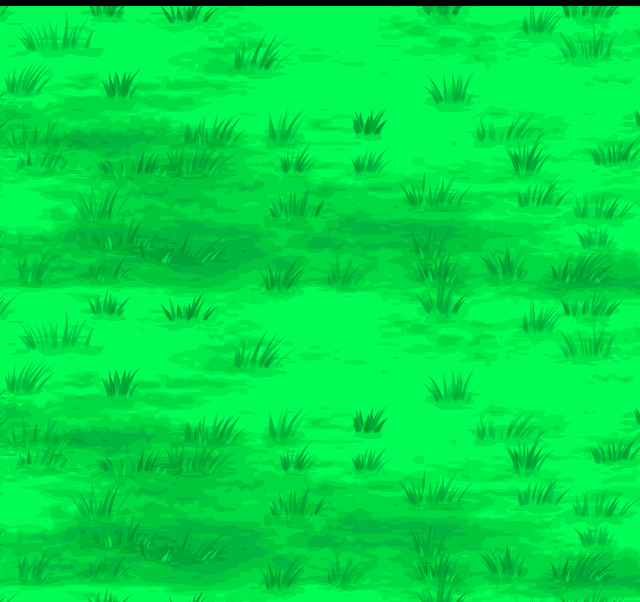
A WebGL 1 fragment shader for this texture:

```glsl
precision highp float;
// A painted meadow: flat green patches with ragged, level edges and tufts of grass.
// The ground is banded streaky noise over broad shade pools; each grid cell may
// grow a fan of curved blades. The strip repeats downwards under a black top edge.
uniform vec2 u_resolution;

#define TILE 0.466          // height of the repeating strip, in canvas widths
#define BORDER 0.0095       // black edge at the top
#define TUFT_COLS 8.0
#define TUFT_ROWS 8.0
#define TUFT_SHARE 0.70     // part of the cells that grow a tuft
#define BLADES 24
#define BLADE_WIDTH 0.0040
#define ROUGHNESS 1.0       // how far noise breaks up the patches
#define BRIGHT vec3(0.0, 0.99, 0.335)
#define DEEP vec3(0.0, 0.71, 0.25)
#define INK vec3(0.0, 0.56, 0.165)

float hash(vec2 p) {
  return fract(sin(dot(p, vec2(127.1, 311.7))) * 43758.5453);
}

// Value noise that repeats after the given number of rows.
float noise(vec2 p, float rows) {
  vec2 i = floor(p), f = fract(p);
  f = f * f * (3.0 - 2.0 * f);
  float y0 = mod(i.y, rows), y1 = mod(i.y + 1.0, rows);
  return mix(mix(hash(vec2(i.x, y0)), hash(vec2(i.x + 1.0, y0)), f.x),
             mix(hash(vec2(i.x, y1)), hash(vec2(i.x + 1.0, y1)), f.x), f.y);
}

// Noise with many columns across the canvas and rows down the strip.
float streaks(vec2 p, float columns, float rows) {
  return noise(p * vec2(columns, rows / TILE), rows);
}

// Soft elliptical pool of shade, wrapped to the strip.
float pool(vec2 p, vec2 centre, vec2 radius) {
  vec2 d = p - centre;
  d.y = mod(d.y + 0.5 * TILE, TILE) - 0.5 * TILE;
  d /= radius;
  return exp(-dot(d, d));
}

float band(float shade, float level) {
  return smoothstep(level - 0.015, level + 0.015, shade);
}

vec3 ground(vec2 p, float grain) {
  // Upright ragged fringe, in places, along the patch edges.
  float fringe = smoothstep(0.4, 0.7, streaks(p + 2.0 * TILE, 9.0, 13.0));
  p.y += 0.014 * fringe * (streaks(p, 130.0, 24.0) - 0.5);
  float shade = 0.07
              + 0.55 * pool(p, vec2(0.28, 0.30), vec2(0.17, 0.10))
              + 0.40 * pool(p, vec2(0.42, 0.40), vec2(0.28, 0.05))
              + 0.45 * pool(p, vec2(0.07, 0.39), vec2(0.17, 0.045))
              + 0.50 * pool(p, vec2(0.63, 0.33), vec2(0.17, 0.08))
              + 0.65 * pool(p, vec2(0.95, 0.43), vec2(0.18, 0.035))
              + 0.35 * pool(p, vec2(0.10, 0.20), vec2(0.22, 0.05));
  float rough = 0.42 * streaks(p, 6.0, 13.0) + 0.36 * streaks(p + 3.0 * TILE, 19.0, 41.0)
              + 0.22 * grain;
  shade += ROUGHNESS * (rough - 0.5);
  vec3 col = mix(BRIGHT, vec3(0.0, 0.925, 0.285), band(shade, 0.19));
  col = mix(col, vec3(0.0, 0.855, 0.26), band(shade, 0.31));
  col = mix(col, vec3(0.0, 0.78, 0.235), band(shade, 0.52));
  return mix(col, DEEP, band(shade, 0.70));
}

// Paints one tuft; d is measured from its root, with y upwards.
vec3 tuft(vec3 col, vec2 d, vec2 id, float grain, float soft) {
  float size = hash(id + 11.3);
  float spread = mix(0.022, 0.078, size * size);
  float tall = mix(0.042, 0.066, hash(id + 23.7));
  float tilt = mix(-0.1, 0.55, hash(id + 31.1));
  float strength = mix(0.4, 1.0, hash(id + 47.9));

  // Ragged patch of shade at the roots.
  float patchEdge = length((d - vec2(0.0, 0.004)) / vec2(1.1 * spread, 0.016)) + 1.2 * (grain - 0.5);
  col *= mix(vec3(1.0), vec3(1.0, 0.91, 0.86), smoothstep(1.0, 0.9, patchEdge));

  // Fan of tapering blades; every fourth is a short, light one in front.
  for (int k = 0; k < BLADES; k++) {
    vec2 seed = id * 1.7 + float(k) * vec2(3.17, 5.71);
    float light = step(2.5, mod(float(k), 4.0));
    float side = 2.0 * fract(float(k) * 0.618 + 0.1 * hash(seed)) - 1.0;
    float reach = tall * (1.0 - 0.4 * side * side) * mix(0.45, 1.0, hash(seed + 2.3));
    reach *= 1.0 - 0.4 * light;
    float f = (d.y + 0.006 * (light + hash(seed + 3.5) - 0.5)) / reach;
    if (f > 0.0 && f < 1.0) {
      float lean = reach * (tilt + 0.6 * side + 0.5 * (hash(seed + 4.9) - 0.5));
      float spine = 0.8 * spread * side + lean * f * (0.35 + 0.65 * f);
      float girth = BLADE_WIDTH * mix(0.6, 1.15, hash(seed + 7.3)) * (1.0 - 0.35 * light);
      float halfWidth = girth * (1.0 - f) * (0.6 + 1.3 * f);
      float cover = smoothstep(-soft, soft, halfWidth - abs(d.x - spine));
      cover *= smoothstep(0.0, 0.22, f);
      float tone = hash(seed + 8.7);
      vec3 dark = mix(INK, vec3(0.0, 0.76, 0.26), tone);
      vec3 pale = mix(vec3(0.0, 0.83, 0.26), vec3(0.0, 0.95, 0.31), tone);
      col = mix(col, mix(dark, pale, light), cover * strength);
    }
  }
  return col;
}

void main() {
  vec2 p = gl_FragCoord.xy / u_resolution.x;
  float soft = 0.6 / u_resolution.x;
  float depth = u_resolution.y / u_resolution.x - p.y;
  p.y = depth - BORDER;

  float grain = streaks(p, 55.0, 83.0);
  vec3 col = ground(p, grain);

  // Nearby tufts, far rows first.
  vec2 cellSize = vec2(1.0 / TUFT_COLS, TILE / TUFT_ROWS);
  vec2 home = floor(p / cellSize);
  for (int j = -1; j <= 1; j++) {
    for (int i = -1; i <= 1; i++) {
      vec2 cell = home + vec2(float(i), float(j));
      vec2 id = vec2(cell.x, mod(cell.y, TUFT_ROWS)) + 5.0;
      if (hash(id) < TUFT_SHARE) {
        vec2 jitter = 0.2 + 0.6 * vec2(hash(id + 61.3), hash(id + 73.9));
        vec2 d = p - (cell + jitter) * cellSize;
        col = tuft(col, vec2(d.x, -d.y), id, grain, soft);
      }
    }
  }

  col *= smoothstep(BORDER - soft, BORDER + soft, depth);
  gl_FragColor = vec4(col, 1.0);
}
```
